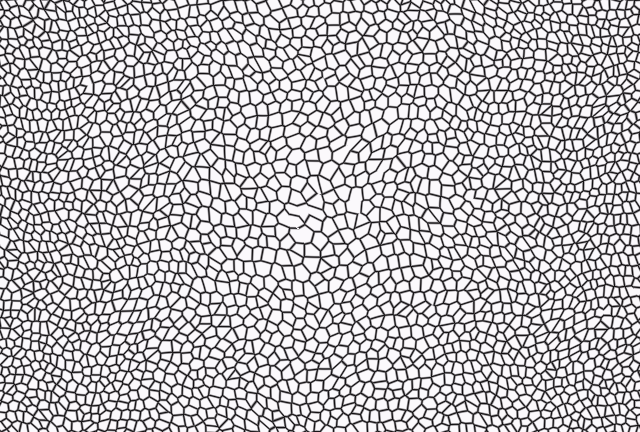
Write a WebGL 1 fragment shader that draws this pattern.

```glsl
precision highp float;
// Black cellular mesh on pale lavender white, with cells growing larger toward the middle.
uniform vec2 u_resolution;

const vec3 PAPER = vec3(0.985, 0.975, 0.99);
const vec3 INK = vec3(0.03, 0.02, 0.03);
const vec2 FOCUS = vec2(0.502, 0.54);      // middle of the large cells, as canvas fraction
const vec2 STRETCH = vec2(1.0, 0.8);       // growth of density along each axis
const float CORE_DENSITY = 31.5;           // cells per canvas height at the focus
const float DENSITY_GAIN = 15.5;
const float JITTER = 0.74;
const float HALF_LINE = 0.0019;
const float SOFTNESS = 1.05;               // edge blur in pixels

vec2 hash2(vec2 cell) {
  vec2 h = vec2(dot(cell, vec2(127.1, 311.7)), dot(cell, vec2(269.5, 183.3)));
  return fract(sin(h) * 43758.5);
}

// Jittered site of a cell in a staggered grid.
vec2 sitePoint(vec2 cell, float jitter) {
  float stagger = 0.5 * mod(cell.y, 2.0) - 0.25;
  return cell + 0.5 + vec2(stagger, 0.0) + jitter * (hash2(cell) - 0.5);
}

float focusDistance(vec2 p, vec2 stretch) {
  return max(length(p * stretch), 0.0001);
}

// Slow layered sines that bend the rows of cells.
vec2 bendRows(vec2 p) {
  return 0.011 * vec2(sin(p.y * 13.0 + 1.0) + 0.5 * sin(p.y * 23.0 + p.x * 7.0),
                      sin(p.x * 12.0 + 2.0) + 0.5 * sin(p.x * 25.0 - p.y * 6.0));
}

// Maps canvas space to grid space, packing cells tighter away from the focus.
vec2 packCells(vec2 p, vec2 stretch, float core, float gain) {
  return p * (core + gain * focusDistance(p, stretch));
}

// Local inverse of packCells, so distances stay true on the canvas.
mat2 unpackMatrix(vec2 p, vec2 stretch, float core, float gain) {
  float s = focusDistance(p, stretch);
  vec2 slope = gain * p * stretch * stretch / s;
  float density = core + gain * s;
  mat2 m = mat2(density, 0.0, 0.0, density) + mat2(p * slope.x, p * slope.y);
  float det = m[0][0] * m[1][1] - m[0][1] * m[1][0];
  return mat2(m[1][1], -m[0][1], -m[1][0], m[0][0]) / det;
}

// Canvas distance to the nearest cell wall; a share of the walls is left open.
float wallDistance(vec2 q, mat2 unpack, float jitter, float openShare) {
  vec2 base = floor(q);
  vec2 homeCell = base;
  vec2 home = vec2(0.0);
  float nearest = 100.0;
  for (int j = -2; j <= 2; j++) {
    for (int i = -2; i <= 2; i++) {
      vec2 cell = base + vec2(float(i), float(j));
      vec2 offset = unpack * (sitePoint(cell, jitter) - q);
      float d = dot(offset, offset);
      if (d < nearest) {
        nearest = d;
        home = offset;
        homeCell = cell;
      }
    }
  }
  float wall = 100.0;
  for (int j = -2; j <= 2; j++) {
    for (int i = -2; i <= 2; i++) {
      if (i == 0 && j == 0) continue;
      vec2 cell = homeCell + vec2(float(i), float(j));
      vec2 offset = unpack * (sitePoint(cell, jitter) - q);
      float isOpen = step(hash2(cell + homeCell + 0.37).x, openShare);
      float d = dot(0.5 * (home + offset), normalize(offset - home));
      wall = min(wall, d + isOpen);
    }
  }
  return wall;
}

void main() {
  float pixel = 1.0 / u_resolution.y;
  vec2 p = (gl_FragCoord.xy - FOCUS * u_resolution) * pixel;
  vec2 bent = p + bendRows(p);

  // Mesh, with a few merged cells near the focus
  vec2 q = packCells(bent, STRETCH, CORE_DENSITY, DENSITY_GAIN);
  mat2 unpack = unpackMatrix(bent, STRETCH, CORE_DENSITY, DENSITY_GAIN);
  float openShare = 0.045 * (1.0 - smoothstep(0.04, 0.2, length(p)));
  float wall = wallDistance(q, unpack, JITTER, openShare);

  // Ink lines with soft edges
  float blur = SOFTNESS * pixel;
  float ink = 1.0 - smoothstep(HALF_LINE - blur, HALF_LINE + blur, wall);
  gl_FragColor = vec4(mix(PAPER, INK, ink), 1.0);
}
```
